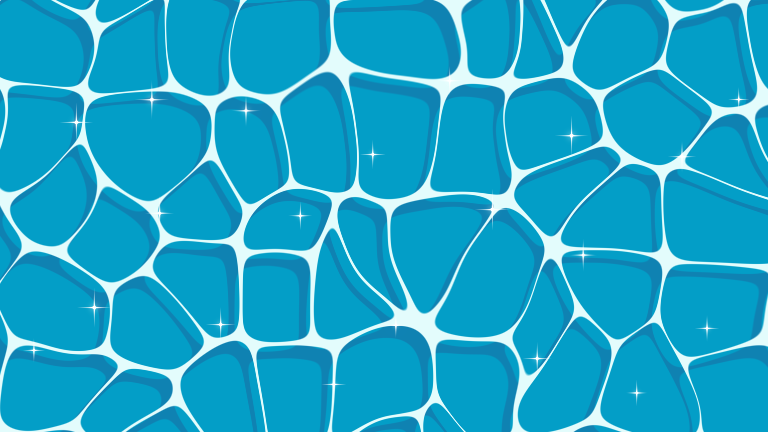
This texture is drawn by a Shadertoy shader. Its source:

```glsl
// Stylised pool water: a pale web of light over blue, with its shadow and sparkles.
// The web is a warped Voronoi diagram whose cell edges are blended by a smooth
// minimum, rounding the corners; a shifted, wider copy makes the shadow.

const vec3 WATER  = vec3(0.01, 0.62, 0.78);
const vec3 SHADOW = vec3(0.06, 0.51, 0.70);
const vec3 LIGHT  = vec3(0.89, 0.99, 0.99);

const float CELLS = 5.1;                       // cells per canvas height
const float JITTER = 0.80;                     // irregularity of the cells
const float ROUNDING = 0.068;                  // corner softness, in cells
const float WARP = 0.24;                       // bending of the edges, in cells
const vec2  WEB_WIDTH = vec2(0.004, 0.020);    // thinnest and widest half width
const vec2  SHADOW_WIDTH = vec2(0.010, 0.042);
const vec2  SHADOW_SHIFT = vec2(0.022, 0.026); // in canvas heights
const int   SPARKLES = 20;
const float RAY_LENGTH = 0.046;
const float RAY_WIDTH = 0.0022;

vec2 hash22(vec2 p) {
    vec3 q = fract(vec3(p.xyx) * vec3(0.1031, 0.1030, 0.0973));
    q += dot(q, q.yzx + 33.33);
    return fract((q.xx + q.yz) * q.zy);
}

// Smooth two-channel value noise in 0..1
vec2 noise2(vec2 p) {
    vec2 i = floor(p), f = fract(p);
    f = f * f * f * (f * (f * 6.0 - 15.0) + 10.0);
    return mix(mix(hash22(i), hash22(i + vec2(1, 0)), f.x),
               mix(hash22(i + vec2(0, 1)), hash22(i + vec2(1, 1)), f.x), f.y);
}

vec2 cellPoint(vec2 cell) {
    return cell + 0.5 + JITTER * (hash22(cell + 41.0) - 0.5);
}

// Rounded distance to the nearest cell edge, in cells
float edgeDistance(vec2 p) {
    vec2 home = floor(p), nearest = home, toNearest = vec2(0.0);
    float best = 1e3;
    for (int y = -1; y <= 1; y++)
    for (int x = -1; x <= 1; x++) {
        vec2 cell = home + vec2(x, y);
        vec2 r = cellPoint(cell) - p;
        if (dot(r, r) < best) {
            best = dot(r, r);
            nearest = cell;
            toNearest = r;
        }
    }
    float sum = 0.0;
    for (int y = -2; y <= 2; y++)
    for (int x = -2; x <= 2; x++) {
        if (x == 0 && y == 0) continue;
        vec2 r = cellPoint(nearest + vec2(x, y)) - p;
        float d = dot(0.5 * (r + toNearest), normalize(r - toNearest));
        sum += exp(-d / ROUNDING);
    }
    return -ROUNDING * log(sum);
}

// Coverage of the web, its lines swelling and thinning between two widths
float web(vec2 p, vec2 widths, float pixel) {
    vec2 q = p * CELLS + 20.0;
    q += WARP * (noise2(q * 0.85) - 0.5) * 2.0;
    float halfWidth = mix(widths.x, widths.y, noise2(q * 1.1 + 70.0).x);
    float blur = 0.7 * pixel * CELLS;
    return 1.0 - smoothstep(-blur, blur, edgeDistance(q) - halfWidth);
}

// Four tapering rays around a small glowing core
float sparkle(vec2 p, float size, float pixel) {
    vec2 a = abs(p);
    vec2 taper = max(1.0 - a / (RAY_LENGTH * size * vec2(0.85, 1.0)), 0.0);
    vec2 width = RAY_WIDTH * taper + 0.5 * pixel;
    vec2 rays = taper * (1.0 - smoothstep(vec2(0.0), width, a.yx));
    float core = 1.0 - smoothstep(0.002, 0.0065 * size, length(p));
    float halo = 0.22 * exp(-dot(p, p) / (0.00012 * size * size));
    return clamp(max(max(rays.x, rays.y), core) + halo, 0.0, 1.0);
}

void mainImage(out vec4 fragColor, in vec2 fragCoord) {
    float pixel = 1.0 / iResolution.y;
    float aspect = iResolution.x * pixel;
    vec2 p = fragCoord * pixel;

    // Water, shadow and web of light
    vec3 color = mix(WATER, SHADOW, web(p + SHADOW_SHIFT, SHADOW_WIDTH, pixel));
    color = mix(color, LIGHT, web(p, WEB_WIDTH, pixel));

    // Sparkles, one per vertical strip of the canvas
    for (int i = 0; i < SPARKLES; i++) {
        float n = float(i);
        vec2 h = hash22(vec2(n, 17.0));
        vec2 center = vec2((n + h.x) / float(SPARKLES) * aspect,
                           mix(0.08, 0.88, fract(n * 0.618 + 0.2 * h.y)));
        float size = mix(0.6, 1.1, hash22(vec2(n, 53.0)).x);
        color = mix(color, vec3(1.0), sparkle(p - center, size, pixel));
    }

    fragColor = vec4(color, 1.0);
}
```
